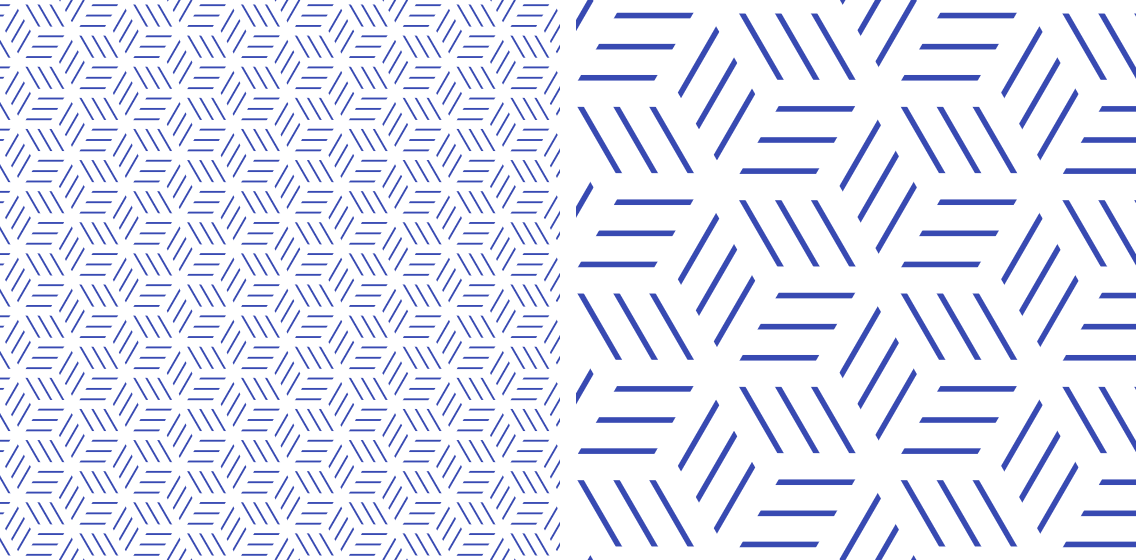
Left, the full canvas; right, a detail of the centre.
Reproduce this pattern procedurally as a three.js fragment shader.

```glsl
// Tumbling-block lattice of rhombi, each hatched with three slanted blue strokes on white.
varying vec2 vUv;

const float ROWS = 9.0;            // lattice repeats up the canvas
const float SQRT3 = 1.7320508;
const float SIN60 = 0.5 * SQRT3;

// Lengths below are in lattice steps.
const float STROKE_SPACING = 1.0 / 6.0;
const float STROKE_LENGTH = 0.41;
const float STROKE_WIDTH = 0.030;

const vec3 PAPER = vec3(1.0);
const vec3 INK = vec3(0.22, 0.29, 0.70);

float cross2(vec2 a, vec2 b) {
  return a.x * b.y - a.y * b.x;
}

// Offset from p to the closest point of a rectangular grid.
vec2 wrapCentered(vec2 p, vec2 cell) {
  return p - cell * floor(p / cell + 0.5);
}

// Offset from p to the closest point of a triangular lattice with unit step.
vec2 wrapTriangular(vec2 p) {
  vec2 cell = vec2(SQRT3, 1.0);
  vec2 a = wrapCentered(p, cell);
  vec2 b = wrapCentered(p - 0.5 * cell, cell);
  return dot(a, a) < dot(b, b) ? a : b;
}

// Antialiased coverage of the band |x| < halfWidth.
float band(float x, float halfWidth, float pixel) {
  return clamp(0.5 - (abs(x) - halfWidth) / pixel, 0.0, 1.0);
}

// Three strokes running along one rhombus side, with ends cut along the other.
float hatchedRhombus(vec2 p, vec2 center, vec2 along, vec2 side, float pixel) {
  vec2 q = wrapTriangular(p - center);
  float across = cross2(along, q);
  float stroke = clamp(floor(across / STROKE_SPACING + 0.5), -1.0, 1.0);
  float body = band(across - stroke * STROKE_SPACING, 0.5 * STROKE_WIDTH, pixel);
  float ends = band(cross2(side, q), 0.5 * STROKE_LENGTH * SIN60, pixel);
  return body * ends;
}

void main() {
  vec2 p = vUv * ROWS;
  float pixel = max(fwidth(p.y), 1e-5);

  // The three side directions of the rhombi
  vec2 level = vec2(1.0, 0.0);
  vec2 rising = vec2(0.5, SIN60);
  vec2 falling = vec2(0.5, -SIN60);

  // One rhombus per orientation, at the midpoints of the lattice edges
  vec2 origin = vec2(SQRT3 * 5.0 / 12.0, 0.25);
  float ink = hatchedRhombus(p, origin, level, rising, pixel);
  ink += hatchedRhombus(p, origin + vec2(0.0, 0.5), falling, level, pixel);
  ink += hatchedRhombus(p, origin + vec2(0.25 * SQRT3, -0.25), rising, falling, pixel);

  gl_FragColor = vec4(mix(PAPER, INK, min(ink, 1.0)), 1.0);
}
```
